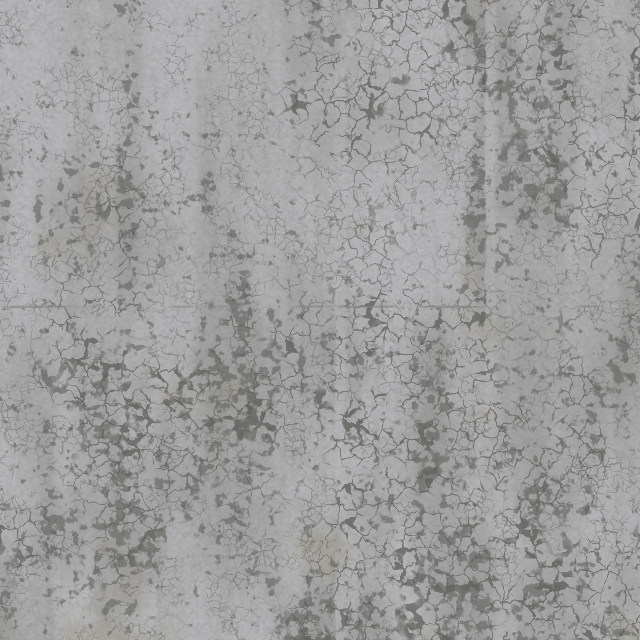
Give the GLSL for this texture, as a Shadertoy shader.

```glsl
const vec3 PALE_CEMENT = vec3(0.700, 0.702, 0.708);
const vec3 GREY_CEMENT = vec3(0.638, 0.640, 0.638);
const vec3 GRIME = vec3(0.520, 0.520, 0.508);
const vec3 SOOT = vec3(0.375, 0.380, 0.362);
const vec3 OCHRE = vec3(0.620, 0.600, 0.535);
const float CRACK_SCALE = 38.0;
const float HAIRLINE_SCALE = 70.0;
const float SPECK_SCALE = 85.0;
const float GRAIN_SCALE = 230.0;
const float GRAIN_STRENGTH = 0.065;
const float BAND_SPACING = 0.234;
const float BAND_OFFSET = 0.064;
const float SEAM_HEIGHT = 0.521;

float hash(vec2 p) {
    return fract(sin(dot(p, vec2(127.1, 311.7))) * 43758.5453);
}

vec2 hash2(vec2 p) {
    return vec2(hash(p), hash(p + 57.3));
}

float noise(vec2 p) {
    vec2 i = floor(p), f = fract(p);
    f = f * f * (3.0 - 2.0 * f);
    return mix(mix(hash(i), hash(i + vec2(1, 0)), f.x),
               mix(hash(i + vec2(0, 1)), hash(i + vec2(1, 1)), f.x), f.y);
}

float fbm(vec2 p, int octaves) {
    float sum = 0.0, weight = 0.5, total = 0.0;
    for (int i = 0; i < octaves; i++) {
        sum += weight * noise(p);
        total += weight;
        weight *= 0.55;
        p = mat2(1.6, 1.2, -1.2, 1.6) * p + 17.7;
    }
    return sum / total;
}

// Distance to the border between the two nearest cell centres
float cellBorder(vec2 p) {
    vec2 cell = floor(p), nearest = vec2(9.0), second = vec2(9.0);
    for (int y = -1; y <= 1; y++)
    for (int x = -1; x <= 1; x++) {
        vec2 id = cell + vec2(x, y);
        vec2 toCentre = id + hash2(id) - p;
        if (dot(toCentre, toCentre) < dot(nearest, nearest)) {
            second = nearest;
            nearest = toCentre;
        } else if (dot(toCentre, toCentre) < dot(second, second)) {
            second = toCentre;
        }
    }
    return dot(0.5 * (nearest + second), normalize(second - nearest));
}

// Ragged crack network; width is in cell units
float cracks(vec2 uv, float scale, float width) {
    vec2 p = uv * scale;
    vec2 warp = vec2(fbm(p * 1.7, 3), fbm(p * 1.7 + 31.0, 3)) - 0.5;
    float soft = 0.7 * scale / iResolution.y + 0.01;
    float d = cellBorder(p + 0.75 * warp);
    return 1.0 - smoothstep(width - 0.5 * soft, width + soft, d);
}

void mainImage(out vec4 fragColor, in vec2 fragCoord) {
    vec2 uv = fragCoord / iResolution.xy;
    float pixel = 1.0 / iResolution.y;

    // Pale vertical bands left by the formwork
    float across = (fract((uv.x - BAND_OFFSET) / BAND_SPACING + 0.5) - 0.5) * BAND_SPACING;
    across += 0.004 * (noise(uv * vec2(4.0, 30.0)) - 0.5);
    float band = smoothstep(-0.009, -0.006, across) * (1.0 - smoothstep(0.004, 0.014, across));
    band *= smoothstep(0.3, 0.65, noise(uv * vec2(9.0, 5.0) + 3.0));

    // Weathering: broad patches drawn out into vertical runs
    float patches = fbm(uv * vec2(6.0, 4.0) + 5.2, 4);
    float runs = fbm(uv * vec2(24.0, 3.0) + 11.0, 3);
    float weathered = smoothstep(0.46, 0.74, 0.6 * patches + 0.4 * runs) * (1.0 - 0.7 * band);

    // Cement tone with fine grain
    float tone = 0.55 * fbm(uv * 5.0 + 40.0, 4) + 0.45 * fbm(uv * vec2(18.0, 3.0) + 8.0, 3);
    vec3 color = mix(GREY_CEMENT, PALE_CEMENT, smoothstep(0.25, 0.65, tone));
    color = mix(color, PALE_CEMENT, 0.45 * band);
    color = mix(color, OCHRE, 0.45 * smoothstep(0.64, 0.8, fbm(uv * 8.0 + 71.0, 4)));
    color += GRAIN_STRENGTH * (fbm(uv * GRAIN_SCALE, 2) - 0.5);
    color = mix(color, GRIME, 0.42 * weathered);

    // Pitted specks, dense where weathered
    float pits = fbm(uv * SPECK_SCALE, 3);
    float threshold = mix(0.68, 0.46, weathered);
    float speck = smoothstep(threshold, threshold + 0.16, pits);
    color = mix(color, SOOT, 0.58 * speck);

    // Broken cracks, opening into dark chips in places
    float cracked = smoothstep(0.36, 0.62, fbm(uv * vec2(5.0, 3.0) + 23.0, 3) + 0.15 * weathered);
    float broken = smoothstep(0.38, 0.62, fbm(uv * 42.0 + 9.0, 2) + 0.1 * cracked);
    float chips = smoothstep(0.60, 0.82, fbm(uv * 24.0 + 63.0, 3)) * cracked;
    float crack = cracks(uv, CRACK_SCALE, 0.025 + 0.25 * chips);
    color = mix(color, SOOT, 0.78 * crack * max(broken, chips) * (0.15 + 0.85 * cracked));

    float hairline = cracks(uv + 0.37, HAIRLINE_SCALE, 0.025);
    float hairlineGaps = smoothstep(0.48, 0.68, fbm(uv * 33.0 + 90.0, 2));
    color = mix(color, SOOT, 0.45 * hairline * hairlineGaps);

    // Horizontal joint between the pours
    float seamDistance = abs(uv.y - SEAM_HEIGHT - 0.002 * (noise(uv * vec2(12.0, 1.0)) - 0.5));
    float seam = 1.0 - smoothstep(0.0005, 0.0012 + pixel, seamDistance);
    color = mix(color, GRIME, 0.7 * seam * smoothstep(0.25, 0.6, noise(vec2(uv.x * 25.0, 4.0))));

    fragColor = vec4(clamp(color, 0.0, 1.0), 1.0);
}
```
